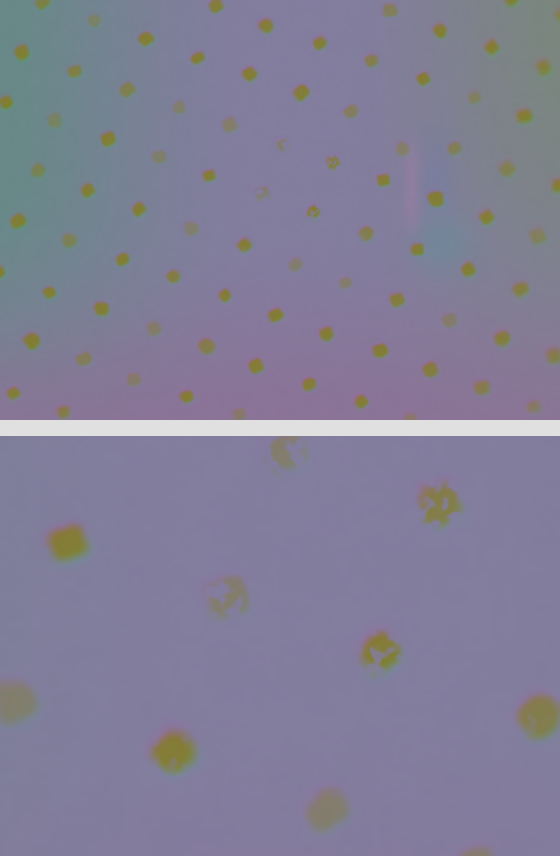
Top: the whole. Bottom: its middle third, enlarged.
Write a WebGL 2 fragment shader that draws this pattern.

```glsl
#version 300 es
precision highp float;

uniform vec2 u_resolution;
out vec4 fragColor;

// Lattice, in units of the canvas height
const vec2 ORIGIN = vec2(0.670, 0.656);
const mat2 LATTICE = mat2(0.1227, -0.0441, -0.0450, -0.1205);
const float JITTER = 0.007;
const vec2 SLIPPED_CELL = vec2(2.0, -1.0);
const vec2 SLIP = vec2(0.0, -0.042);

// Dots
const float RADIUS = 0.0163;
const float SOFTNESS = 0.0062;
const float OPACITY = 0.86;
const vec2 WEAR_CENTER = vec2(0.71, 0.57);
const float WEAR_REACH = 0.19;
const float WEAR_SCALE = 80.0;
const vec2 FRINGE_DIRECTION = vec2(-0.5, 0.866);

// Colours
const vec3 LAVENDER = vec3(0.512, 0.488, 0.618);
const vec3 TEAL = vec3(0.400, 0.540, 0.525);
const vec3 MAUVE = vec3(0.545, 0.450, 0.590);
const vec3 SAGE = vec3(0.475, 0.530, 0.480);
const vec3 OCHRE = vec3(0.515, 0.490, 0.150);
const vec3 PINK = vec3(0.575, 0.490, 0.630);
const vec3 BLUE = vec3(0.460, 0.490, 0.635);
const vec3 AQUA = vec3(0.430, 0.535, 0.600);
const vec3 FRINGE = vec3(0.045, -0.040, 0.010);
const float GRAIN = 0.004;

vec2 hash2(vec2 p) {
    vec3 q = fract(p.xyx * vec3(0.1031, 0.1030, 0.0973));
    q += dot(q, q.yzx + 33.33);
    return fract((q.xx + q.yz) * q.zy);
}

float cornerSlope(vec2 cell, vec2 corner, vec2 f) {
    float angle = 6.28318 * hash2(cell + corner).x;
    return dot(vec2(cos(angle), sin(angle)), f - corner);
}

float gradientNoise(vec2 p) {
    vec2 i = floor(p), f = p - i;
    vec2 u = f * f * f * (f * (f * 6.0 - 15.0) + 10.0);
    float low = mix(cornerSlope(i, vec2(0, 0), f), cornerSlope(i, vec2(1, 0), f), u.x);
    float high = mix(cornerSlope(i, vec2(0, 1), f), cornerSlope(i, vec2(1, 1), f), u.x);
    return mix(low, high, u.y);
}

float roundedSquare(vec2 p, float size) {
    float corner = 0.75 * size;
    vec2 q = abs(p) - (size - corner);
    return length(max(q, 0.0)) + min(max(q.x, q.y), 0.0) - corner;
}

float glow(vec2 p, vec2 center, vec2 spread) {
    vec2 q = (p - center) / spread;
    return exp(-dot(q, q));
}

vec3 background(vec2 p) {
    vec3 color = LAVENDER;
    color = mix(color, MAUVE, 0.95 * (1.0 - smoothstep(-0.05, 0.45, p.y)));
    color = mix(color, SAGE, 0.95 * smoothstep(0.80, 1.42, p.x) * smoothstep(-0.15, 0.95, p.y));
    float left = 1.0 - smoothstep(-0.10, 0.62, p.x);
    color = mix(color, TEAL, left * smoothstep(-0.12, 0.58, p.y));

    // Upright ridge with its cool shade
    color = mix(color, BLUE, 0.55 * glow(p, vec2(1.04, 0.57), vec2(0.045, 0.12)));
    color = mix(color, AQUA, 0.75 * glow(p, vec2(1.055, 0.42), vec2(0.070, 0.070)));
    float span = smoothstep(0.42, 0.50, p.y) * (1.0 - smoothstep(0.60, 0.71, p.y));
    return mix(color, PINK, 0.75 * span * glow(p, vec2(0.980, p.y), vec2(0.019, 1.0)));
}

vec3 drawDot(vec3 color, vec2 p) {
    vec2 cell = round(inverse(LATTICE) * (p - ORIGIN));
    vec2 place = hash2(cell + 71.0);
    vec2 look = hash2(cell + 137.0);
    vec2 form = hash2(cell + 211.0);
    vec2 center = ORIGIN + LATTICE * cell + JITTER * (place - 0.5);
    if (cell == SLIPPED_CELL) center += SLIP;
    vec2 q = p - center;

    // Rounded square of varied turn, size and stretch
    float turn = 0.45 + 0.7 * (form.x - 0.5);
    vec2 local = mat2(cos(turn), -sin(turn), sin(turn), cos(turn)) * q;
    local.y *= mix(0.95, 1.2, form.y);
    float d = roundedSquare(local, RADIUS * mix(0.86, 1.06, look.x));
    d += 0.004 * gradientNoise(p * 50.0);

    // Fading, blur toward the right, and eroded dots near the middle
    float blur = SOFTNESS * (1.0 + 0.6 * smoothstep(1.05, 1.3, center.x));
    float fade = mix(0.45, 1.0, smoothstep(0.0, 0.6, look.y));
    float wear = glow(center, WEAR_CENTER, vec2(WEAR_REACH)) * mix(0.4, 1.0, place.x);
    float bite = gradientNoise(p * WEAR_SCALE) + 0.4 * gradientNoise(p * WEAR_SCALE * 2.1);
    float kept = 1.0 - smoothstep(-0.15, 0.20, bite + 0.65 * wear - 0.45);
    kept = mix(1.0, kept, smoothstep(0.15, 0.5, wear));
    float cover = (1.0 - smoothstep(-blur, blur, d)) * fade * kept;

    // Warm upper and cool lower rim
    float side = dot(q / max(length(q), 0.0001), FRINGE_DIRECTION);
    float rim = exp(-pow((d - 0.001) / blur, 2.0)) * fade * mix(kept, 1.0, 0.3);
    return mix(color, OCHRE, OPACITY * cover) + FRINGE * rim * side;
}

void main() {
    vec2 p = gl_FragCoord.xy / u_resolution.y;
    vec3 color = drawDot(background(p), p);
    color += GRAIN * (gradientNoise(p * 90.0) + gradientNoise(p * 24.0));
    fragColor = vec4(color, 1.0);
}
```
